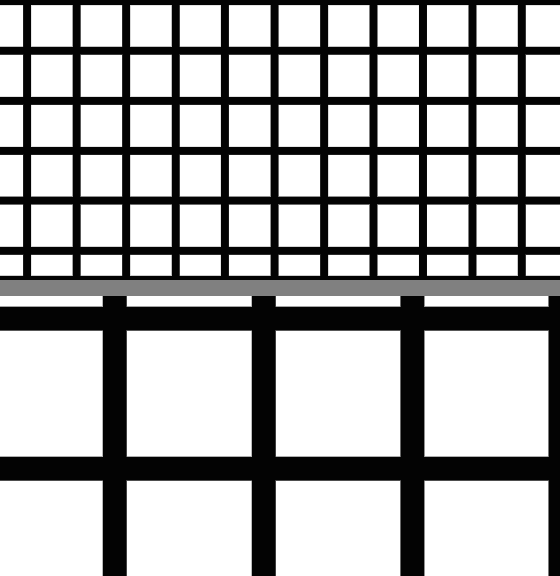
Top: the whole. Bottom: its middle third, enlarged.
Give the GLSL for this pattern, as a WebGL 1 fragment shader.

```glsl
precision highp float;

uniform vec2 u_resolution;

// Lengths are fractions of the canvas height; y is measured from the top.
const vec2 FIRST_LINE = vec2(0.0971, 0.0034);
const vec2 SPACING = vec2(0.1767, 0.1784);
const float LINE_WIDTH = 0.0286;
const float BOTTOM_BORDER = 0.0150;
const float LINE_DRIFT = 0.0025;
const vec3 PAPER_COLOUR = vec3(1.0);
const vec3 LINE_COLOUR = vec3(0.01);

float randomSlope(float cell) {
    return 2.0 * fract(sin(cell * 127.1 + 11.7) * 4375.85) - 1.0;
}

float gradientNoise(float x) {
    float cell = floor(x);
    float t = x - cell;
    float fade = t * t * t * (t * (t * 6.0 - 15.0) + 10.0);
    return mix(randomSlope(cell) * t, randomSlope(cell + 1.0) * (t - 1.0), fade);
}

// Signed distance to the nearest line of a slightly uneven parallel set.
float lineDistance(float position, float first, float spacing, float seed) {
    float index = floor((position - first) / spacing + 0.5);
    float drift = LINE_DRIFT * gradientNoise(index * 0.73 + seed);
    float center = first + index * spacing + drift;
    return abs(position - center) - 0.5 * LINE_WIDTH;
}

void main() {
    float pixel = 1.0 / u_resolution.y;
    vec2 p = gl_FragCoord.xy * pixel;
    float fromTop = 1.0 - p.y;

    // Union of both line sets and the bottom edge.
    float columns = lineDistance(p.x, FIRST_LINE.x, SPACING.x, 3.4);
    float rows = lineDistance(fromTop, FIRST_LINE.y, SPACING.y, 27.6);
    float border = p.y - BOTTOM_BORDER;
    float grid = min(min(columns, rows), border);

    // Edge smoothing one pixel wide.
    float ink = clamp(0.5 - grid / pixel, 0.0, 1.0);
    gl_FragColor = vec4(mix(PAPER_COLOUR, LINE_COLOUR, ink), 1.0);
}
```
